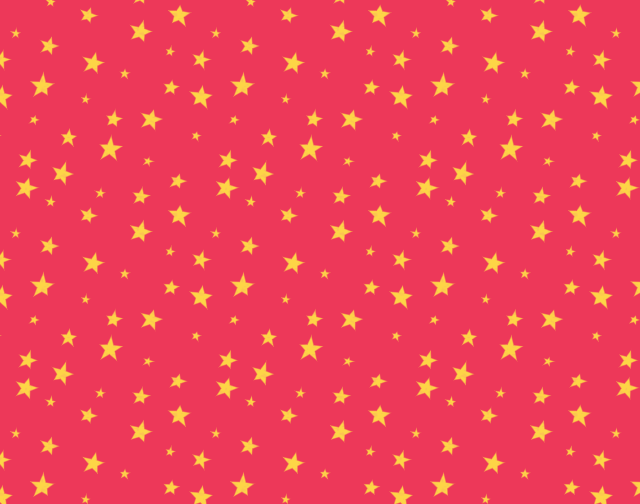
Reproduce this pattern procedurally as a WebGL 1 fragment shader.

```glsl
precision highp float;
// Hand-cut yellow stars in three sizes scattered over a flat coral red.
// A square tile repeats; inside it a jittered rank-1 lattice spreads the stars
// evenly, and each star is a five-armed distance function with uneven arms.

uniform vec2 u_resolution;

const float PI = 3.14159265;
const float TILE_SIZE = 0.397;      // tile side as a share of canvas height
const int   STAR_COUNT = 27;        // stars per tile
const float LATTICE_STEP = 5.0;     // lattice generator, near-square spacing
const float JITTER = 0.085;         // full jitter range, in tiles
const float EDGE = 0.0048;          // edge softness, in tiles

const vec3 CORAL  = vec3(0.930, 0.220, 0.350);
const vec3 YELLOW = vec3(0.992, 0.835, 0.275);
const vec3 AMBER  = vec3(0.985, 0.740, 0.340);

// Random value in 0..1 from a 2D key
float hash(vec2 key) {
  vec3 h = fract(key.xyx * 0.1031);
  h += dot(h, h.yzx + 33.33);
  return fract((h.x + h.y) * h.z);
}

// Smooth value noise
float noise(vec2 p) {
  vec2 cell = floor(p);
  vec2 f = fract(p);
  f = f * f * (3.0 - 2.0 * f);
  float low  = mix(hash(cell), hash(cell + vec2(1.0, 0.0)), f.x);
  float high = mix(hash(cell + vec2(0.0, 1.0)), hash(cell + 1.0), f.x);
  return mix(low, high, f.y);
}

// Signed distance to the edge of a star whose arms differ in length
float starDistance(vec2 p, float radius, float tilt, float seed) {
  float sector = 2.0 * PI / 5.0;
  float angle = atan(p.y, p.x) - tilt;
  float arm = floor(angle / sector + 0.5);
  float local = abs(angle - arm * sector);
  vec2 q = length(p) * vec2(cos(local), sin(local));

  float armLength = mix(0.86, 1.2, hash(vec2(mod(arm, 5.0) + 3.0, seed)));
  vec2 tip = vec2(radius * armLength, 0.0);
  vec2 valley = 0.47 * radius * vec2(cos(0.5 * sector), sin(0.5 * sector));
  vec2 side = normalize(valley - tip);
  return dot(q - tip, vec2(side.y, -side.x));
}

// Lattice position of a star in the unit tile, with jitter
vec2 starCenter(float index) {
  vec2 base = vec2(index, index * LATTICE_STEP) / float(STAR_COUNT);
  vec2 shift = vec2(hash(vec2(index, 11.0)), hash(vec2(index, 23.0))) - 0.5;
  return base + JITTER * shift;
}

// Large, medium and small in turn, each slightly varied
float starRadius(float index) {
  float kind = mod(index, 3.0);
  float size = kind < 0.5 ? 0.054 : (kind < 1.5 ? 0.042 : 0.023);
  return size * mix(0.94, 1.06, hash(vec2(index, 37.0)));
}

// Yellow with faint amber brush marks
vec3 starPaint(vec2 p, float seed) {
  float mottle = noise(p * vec2(75.0, 110.0) + seed * 17.0 + 50.0);
  return mix(YELLOW, AMBER, 0.65 * smoothstep(0.58, 0.95, mottle));
}

void main() {
  vec2 tilePoint = gl_FragCoord.xy / u_resolution.y / TILE_SIZE;
  vec3 color = CORAL;

  for (int i = 0; i < STAR_COUNT; i++) {
    float index = float(i);
    // Offset to the nearest repeat of this star
    vec2 offset = tilePoint - starCenter(index);
    offset -= floor(offset + 0.5);

    // The upper arm leans a little to the right
    float tilt = 0.5 * PI - mix(0.08, 0.34, hash(vec2(index, 51.0)));
    float d = starDistance(offset, starRadius(index), tilt, index);
    float cover = 1.0 - smoothstep(-EDGE, EDGE, d);
    color = mix(color, starPaint(offset, index), cover);
  }

  gl_FragColor = vec4(color, 1.0);
}
```
